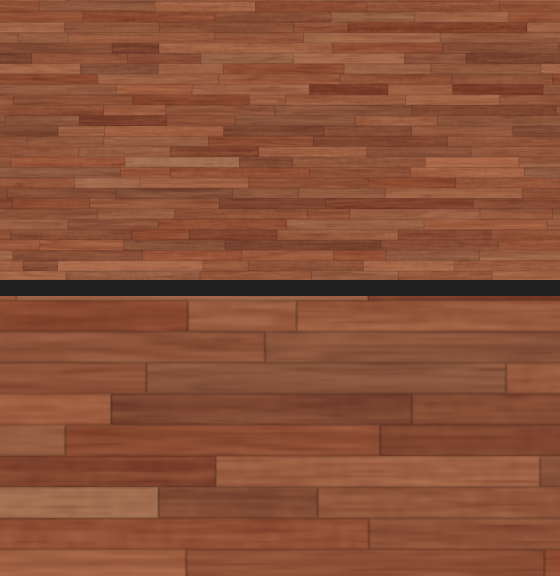
Top: the whole. Bottom: its middle third, enlarged.
Write a Shadertoy shader that draws this texture.

```glsl
const float ROWS = 27.0;

float hash(vec2 p) {
    return fract(sin(dot(p, vec2(127.1, 311.7))) * 43758.5453);
}

float noise(vec2 p) {
    vec2 i = floor(p), f = fract(p);
    f = f * f * (3.0 - 2.0 * f);
    return mix(mix(hash(i), hash(i + vec2(1, 0)), f.x),
               mix(hash(i + vec2(0, 1)), hash(i + vec2(1, 1)), f.x), f.y);
}

// Position of the joint at the left end of a plank, in planks
float jointAt(float index, float row, float count) {
    return index + 0.65 * (hash(vec2(mod(index, count), row + 40.0)) - 0.5);
}

// Grain in plank space: x in canvas heights, y in rows
float woodGrain(vec2 p, float figure) {
    float streaks = noise(p * vec2(5.0, 3.5)) - 0.5;
    float fibres = noise(p * vec2(22.0, 9.0) + 31.0) - 0.5;
    float warp = noise(p * vec2(3.5, 1.1) + 7.0);
    float rings = sin(6.2832 * (warp * 3.0 + p.y * 0.9));
    float flecks = noise(p * vec2(95.0, 3.0) + 13.0) - 0.5;
    float pores = smoothstep(0.72, 0.95, noise(p * vec2(14.0, 6.0) + 57.0));
    return 0.30 * streaks + 0.24 * fibres + 0.09 * figure * rings
         + 0.16 * (1.0 - figure) * flecks - 0.16 * pores;
}

vec3 woodColor(float tone, float hue) {
    vec3 dark = vec3(0.44, 0.22, 0.15);
    vec3 middle = vec3(0.56, 0.325, 0.222);
    vec3 light = vec3(0.67, 0.435, 0.31);
    vec3 color = mix(dark, middle, clamp(tone * 2.0, 0.0, 1.0));
    color = mix(color, light, clamp(tone * 2.0 - 1.0, 0.0, 1.0));
    return color + (hue - 0.5) * vec3(0.035, -0.025, -0.035);
}

vec3 floorColor(vec2 uv) {
    // Rows of planks
    float y = uv.y * ROWS + 0.14;
    float row = mod(floor(y), ROWS);
    float across = fract(y);

    // Staggered planks, five or six in each row
    float count = 5.0 + floor(hash(vec2(row, 3.0)) * 2.0);
    float x = uv.x * count + hash(vec2(row, 9.0)) * count;
    float nearest = floor(x + 0.5);
    float joint = jointAt(nearest, row, count);
    float plank = mod(x < joint ? nearest - 1.0 : nearest, count);

    // Tone and grain of each plank
    vec2 id = vec2(plank, row);
    vec2 seed = vec2(hash(id + 11.0), hash(id + 23.0)) * 50.0;
    float shade = 0.5 * (hash(id + 5.0) + hash(id + 71.0));
    float tone = 0.51 + 0.9 * (shade - 0.5);
    tone += woodGrain(vec2(uv.x * 2.0, across) + seed, hash(id + 37.0));
    vec3 color = woodColor(tone, hash(id + 53.0));

    // Thin dark seams along the rows and at the joints
    float rowGap = min(across, 1.0 - across) / ROWS;
    float jointGap = abs(x - joint) / count * 2.0;
    float seam = max(0.7 * (1.0 - smoothstep(0.0004, 0.0028, rowGap)),
                     1.0 - smoothstep(0.0004, 0.0025, jointGap));
    return color * (1.0 - 0.2 * seam);
}

void mainImage(out vec4 fragColor, in vec2 fragCoord) {
    // Average a grid of samples to smooth the edges
    vec3 sum = vec3(0.0);
    for (int i = 0; i < 9; i++) {
        vec2 offset = (vec2(i % 3, i / 3) - 1.0) / 3.0;
        sum += floorColor((fragCoord + offset) / iResolution.xy);
    }
    fragColor = vec4(sum / 9.0, 1.0);
}
```
